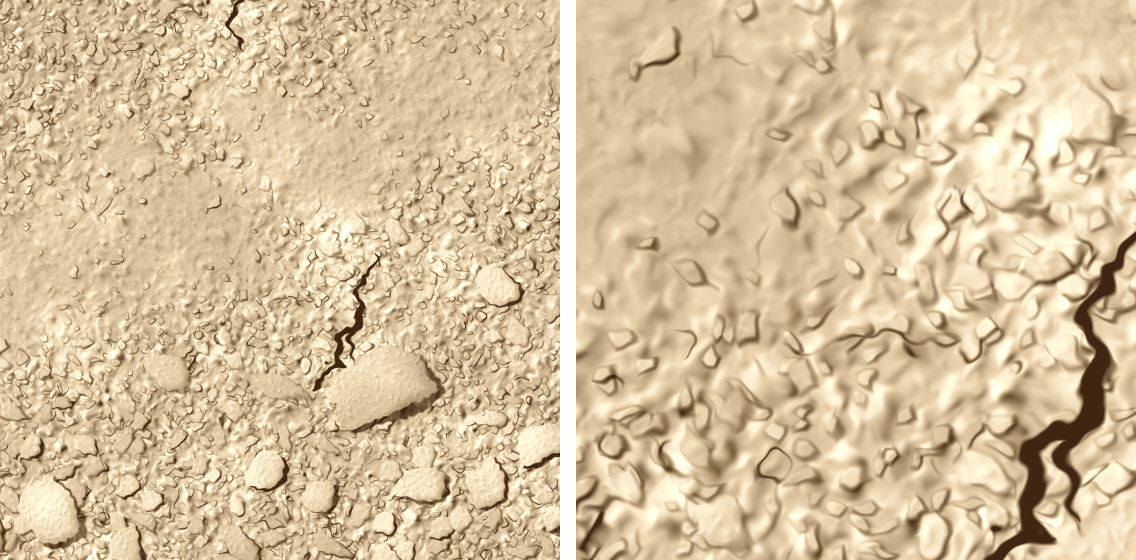
Left: the whole. Right: its middle third, enlarged.
A WebGL 2 fragment shader for this texture:

```glsl
#version 300 es
precision highp float;
// Dry sandy ground with scattered angular stones, grit and a few dark cracks.
#define LIGHT vec2(-0.83, 0.56)   // direction towards the sun
#define BASE_TONE 0.915           // brightness of flat earth
#define RELIEF 0.31               // strength of the grit shading
#define STONE_TONE 0.95           // brightness of stone tops
#define SHADOW_REACH 0.28         // shadow length in stone radii
#define SHADOW_DEPTH 0.74         // darkness of shadows
#define CREVICE_DEPTH 0.52        // darkness of short gaps between grains
#define SOFTNESS 0.0017           // edge blur in canvas units
#define CRACK_TONE 0.2            // brightness inside cracks
#define TAU 6.28319
uniform vec2 u_resolution;
out vec4 fragColor;

vec3 hash3(vec2 p) {
  vec3 h = fract(vec3(p.xyx) * vec3(0.1031, 0.1030, 0.0973));
  h += dot(h, h.yxz + 33.33);
  return fract((h.xxy + h.yzz) * h.zyx);
}
mat2 rotation(float a) { return mat2(cos(a), sin(a), -sin(a), cos(a)); }
// Cellular height field: one soft bump of random height per cell.
float bumps(vec2 p) {
  vec2 cell = floor(p);
  float height = 0.0;
  for (int i = 0; i < 9; i++) {
    vec2 id = cell + vec2(i % 3, i / 3) - 1.0;
    vec3 rnd = hash3(id + 60.0);
    vec2 d = p - id - rnd.xy;
    height += rnd.z * exp(-6.0 * dot(d, d));
  }
  return height;
}
// Positive where the bumps face the light.
float slope(vec2 p, float freq) {
  vec2 q = rotation(freq) * p * freq;
  vec2 toLight = rotation(freq) * LIGHT * 0.15;
  return bumps(q - toLight) - bumps(q + toLight);
}
// 0 on the trodden diagonal band, 1 on loose ground.
float roughness(vec2 p) {
  float band = abs(dot(p - vec2(0.55, 0.73), vec2(-0.4, 0.915)));
  float wobble = sin(p.x * 19.0 + 3.0 * sin(p.y * 9.0)) + sin(p.y * 23.0 + 2.0 * sin(p.x * 13.0));
  return smoothstep(0.0, 0.27, band + 0.04 * wobble);
}
// Short broken curves along one height of the cellular field.
float crevices(vec2 p, float freq) {
  float line = abs(bumps(p * freq) - 0.5);
  float patches = smoothstep(0.5, 0.85, bumps(p * freq * 0.63 + 5.0));
  return patches * (1.0 - smoothstep(0.0, 0.0035 * freq, line));
}
// Rounded convex polygon, 1 on its outline.
float facets(vec2 q, vec3 rnd) {
  float d = 0.0;
  for (int i = 0; i < 6; i++) {
    float k = float(i);
    float a = k * TAU / 6.0 + rnd.x * TAU + 0.45 * sin(k * 2.4 + rnd.y * 20.0);
    d = max(d, dot(q, vec2(cos(a), sin(a))) * (1.05 + 0.25 * sin(k * 3.7 + rnd.z * 30.0)));
  }
  return mix(d, length(q), 0.4);
}
void addStone(inout float tone, vec2 q, vec2 radii, float turn, vec3 rnd) {
  float r = min(radii.x, radii.y);
  if (length(q) > 2.0 * max(radii.x, radii.y)) return;
  mat2 spin = rotation(turn);
  float body = facets(spin * q / radii, rnd);
  float shade = facets(spin * (q + LIGHT * r * SHADOW_REACH) / radii, rnd);
  float edge = SOFTNESS / r;
  float shadow = 1.0 - smoothstep(1.0 - edge, 1.0 + edge * 1.5, shade);
  tone *= 1.0 - SHADOW_DEPTH * (0.3 + 0.7 * rnd.z) * shadow;
  float facing = dot(q, LIGHT) / (length(q) + 0.2 * r);
  float lit = STONE_TONE + 0.12 * (rnd.y - 0.5) + 0.04 * facing * body;
  lit -= 0.2 * smoothstep(0.65, 1.0, body) * max(-facing, 0.0);
  tone = mix(tone, lit, 1.0 - smoothstep(1.0 - edge, 1.0 + edge, body));
}
// One jittered grid of stones, denser on loose ground and towards the bottom.
void scatterStones(inout float tone, vec2 p, float freq, float cover, float sink) {
  for (int i = 0; i < 9; i++) {
    vec2 id = floor(p * freq) + vec2(i % 3, i / 3) - 1.0;
    vec3 rnd = hash3(id + freq * 3.0);
    vec3 form = hash3(id + freq * 5.0 + 17.0);
    vec2 center = (id + 0.15 + 0.7 * rnd.xy) / freq;
    float density = cover * (0.08 + 0.92 * roughness(center));
    density *= 1.0 - sink * smoothstep(0.1, 0.5, center.y + 0.12 * center.x);
    if (rnd.z > density) continue;
    vec2 radii = vec2(0.3 + 0.22 * form.x, 0.2 + 0.18 * form.y) / freq;
    addStone(tone, p - center, radii, form.z * TAU, form);
  }
}
// Wandering tapered line from a to b.
float crack(vec2 p, vec2 a, vec2 b, float width) {
  p += 0.010 * sin(p.yx * vec2(67.0, 53.0)) + 0.005 * sin(p.yx * vec2(171.0, 139.0) + 2.0);
  vec2 ab = b - a;
  float h = clamp(dot(p - a, ab) / dot(ab, ab), 0.0, 1.0);
  float w = width * sqrt(4.0 * h * (1.0 - h)) * (0.45 + 0.7 * bumps(p * 45.0));
  return 1.0 - smoothstep(-SOFTNESS, SOFTNESS * 1.5, length(p - a - ab * h) - w);
}
// Dark soil through sand to sunlit dust.
vec3 earthColor(float v) {
  vec3 c = mix(vec3(0.25, 0.15, 0.07), vec3(0.48, 0.38, 0.25), clamp((v - 0.25) / 0.23, 0.0, 1.0));
  c = mix(c, vec3(0.68, 0.58, 0.44), clamp((v - 0.48) / 0.20, 0.0, 1.0));
  c = mix(c, vec3(0.92, 0.83, 0.68), clamp((v - 0.68) / 0.24, 0.0, 1.0));
  return mix(c, vec3(0.98, 0.92, 0.80), clamp((v - 0.92) / 0.06, 0.0, 1.0)) + 0.9 * max(v - 0.98, 0.0);
}
void main() {
  vec2 p = gl_FragCoord.xy / u_resolution.y;
  vec2 warped = p + 0.004 * sin(p.yx * 61.0 + 2.0 * sin(p * 37.0));
  warped += 0.0013 * sin(p.yx * 290.0 + 2.0 * sin(p * 173.0));
  float rough = roughness(p);
  // Flat earth with grit
  float mottle = 0.09 * (bumps(p * 5.0 + 2.0) - 0.5) + 0.07 * (bumps(p * 13.0) - 0.5);
  float grit = slope(warped, 41.0) + slope(warped, 76.0);
  float hollow = min(grit, 0.0);
  float tone = BASE_TONE + RELIEF * mix(0.32, 1.0, rough) * (grit - 1.1 * hollow * hollow);
  // Loose stones, small to large, with gaps between the grains
  scatterStones(tone, warped, 72.0, 0.40, 0.0);
  scatterStones(tone, warped, 41.0, 0.33, 0.2);
  float gaps = max(crevices(warped, 27.0), crevices(warped + 0.37, 46.0));
  tone *= 1.0 - CREVICE_DEPTH * mix(0.15, 1.0, rough) * gaps;
  scatterStones(tone, warped, 21.0, 0.40, 0.75);
  scatterStones(tone, warped, 11.0, 0.38, 0.93);
  // Cracks, slab and boulder
  float dark = crack(warped, vec2(0.57, 0.29), vec2(0.67, 0.54), 0.011);
  dark = max(dark, crack(warped, vec2(0.63, 0.37), vec2(0.64, 0.48), 0.006));
  dark = max(dark, crack(warped, vec2(0.42, 0.90), vec2(0.42, 1.03), 0.007));
  tone = mix(tone, CRACK_TONE, dark);
  addStone(tone, warped - vec2(0.68, 0.31), vec2(0.10, 0.055), -0.6, vec3(0.3, 0.2, 0.6));
  addStone(tone, warped - vec2(0.085, 0.085), vec2(0.058, 0.052), 0.4, vec3(0.7, 0.8, 0.5));
  // Fine dust over everything
  tone += mottle + RELIEF * mix(0.24, 0.42, rough) * slope(warped, 125.0);
  fragColor = vec4(clamp(earthColor(tone), 0.0, 1.0), 1.0);
}
```
